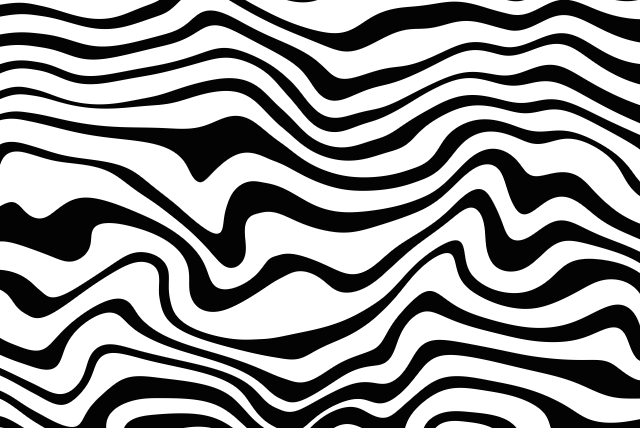
Reproduce this pattern procedurally as a WebGL 1 fragment shader.

```glsl
precision highp float;

uniform vec2 u_resolution;

const vec3 PAPER = vec3(1.0);
const vec3 INK = vec3(0.01);
const float BAND_COUNT = 10.8;               // bands over the canvas height
const float INK_SHARE = 0.43;                // mean dark part of one band
const float SHARE_SPREAD = 0.48;             // change of thickness along a band
const float TROUGH_SWELL = 0.8;              // extra thickness in the troughs
const float CENTER_DRIFT = 0.14;             // wander of a band inside its slot
const vec2 FOLD_SCALE = vec2(2.2, 4.4);
const float FOLD_SIZE = 0.18;                // sideways shear, makes overhangs
const vec2 WAVE_SCALE = vec2(3.7, 1.8);
const float WAVE_SIZE = 0.27;
const vec2 SWELL_SCALE = vec2(1.5, 0.9);
const float SWELL_SIZE = 0.10;
const float TOP_CALM = 0.6;                  // wave strength at the upper edge
const vec2 SEED = vec2(13.7, 4.3);

vec2 gradientAt(vec2 cell) {
  float h = fract(sin(dot(cell, vec2(127.1, 311.7))) * 43758.55);
  float angle = 6.28319 * h;
  return vec2(cos(angle), sin(angle));
}

// Gradient noise, about -0.7 to 0.7
float noise(vec2 p) {
  vec2 i = floor(p);
  vec2 f = p - i;
  vec2 u = f * f * f * (f * (f * 6.0 - 15.0) + 10.0);
  vec2 e = vec2(1.0, 0.0);
  float a = dot(gradientAt(i), f);
  float b = dot(gradientAt(i + e.xy), f - e.xy);
  float c = dot(gradientAt(i + e.yx), f - e.yx);
  float d = dot(gradientAt(i + e.xx), f - e.xx);
  return mix(mix(a, b, u.x), mix(c, d, u.x), u.y);
}

// Shear sideways, then lift and lower; both steps keep the bands unbroken
vec2 flow(vec2 p) {
  p.x += FOLD_SIZE * noise(p * FOLD_SCALE + SEED.yx);
  float calm = mix(1.0, TOP_CALM, smoothstep(0.6, 1.0, p.y));
  float wave = WAVE_SIZE * noise(p * WAVE_SCALE + SEED)
             + SWELL_SIZE * noise(p * SWELL_SCALE + SEED * 2.0);
  return p + vec2(0.0, calm * wave);
}

void main() {
  float pixel = 1.0 / u_resolution.y;
  vec2 p = gl_FragCoord.xy * pixel;
  vec2 q = flow(p);

  // Phase change per pixel, for even edge smoothing
  float dx = flow(p + vec2(pixel, 0.0)).y - q.y;
  float dy = flow(p + vec2(0.0, pixel)).y - q.y;
  float phaseStep = BAND_COUNT * length(vec2(dx, dy));

  // Each band has its own thickness and centre line
  float phase = q.y * BAND_COUNT;
  float band = floor(phase);
  float share = INK_SHARE + TROUGH_SWELL * (q.y - p.y)
              + SHARE_SPREAD * noise(vec2(q.x * 2.1, band * 5.37 + 0.4));
  float halfWidth = 0.5 * clamp(share, 0.13, 0.8);
  float center = 0.5 + CENTER_DRIFT * noise(vec2(q.x * 1.8 + 31.0, band * 3.41));

  float edge = abs(phase - band - center) - halfWidth;
  float ink = clamp(0.5 - edge / max(phaseStep, 0.0001), 0.0, 1.0);
  gl_FragColor = vec4(mix(PAPER, INK, ink), 1.0);
}
```
